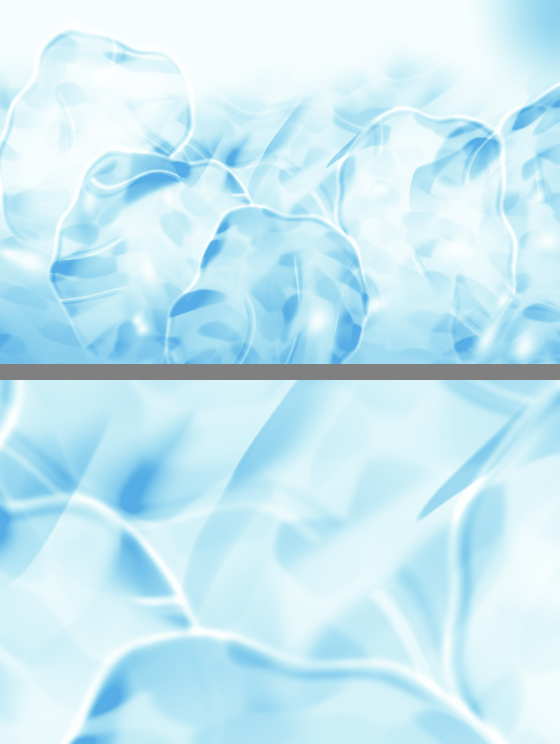
Top, the full canvas; bottom, a detail of the centre.
A WebGL 1 fragment shader for this texture:

```glsl
precision highp float;
// Pale blue ice cubes heaped under a bright, hazy backdrop.
// Rounded blocks are layered back to front and filled with smooth cellular
// facets seen through sine-warped space; one depth value drives the colour.

uniform vec2 u_resolution;

vec2 hash2(vec2 p) {
  p = vec2(dot(p, vec2(127.1, 311.7)), dot(p, vec2(269.5, 183.3)));
  return fract(sin(p) * 43758.55);
}

mat2 turn(float a) {
  return mat2(cos(a), sin(a), -sin(a), cos(a));
}

// Layered sines bend space like uneven glass.
vec2 bend(vec2 p, float seed) {
  float freq = 4.0;
  for (int i = 0; i < 4; i++) {
    p += 0.28 / freq * sin(p.yx * freq + vec2(seed, seed * 1.7 + 2.0));
    p = turn(0.6) * p;
    freq *= 1.75;
  }
  return p;
}

// Cellular facets, each with its own tone and slope, blended at the borders.
float facets(vec2 p, float sharpness) {
  vec2 cell = floor(p);
  float total = 0.0, weights = 0.0001;
  for (int j = -1; j <= 1; j++) {
    for (int i = -1; i <= 1; i++) {
      vec2 id = cell + vec2(float(i), float(j));
      vec2 away = p - id - hash2(id);
      vec2 look = hash2(id + 37.0);
      float w = exp(-sharpness * dot(away, away));
      total += w * (look.x + 0.7 * dot(away, look - 0.5));
      weights += w;
    }
  }
  return total / weights;
}

// Mottled ice: 0 is clear white, 1 is deep blue.
float ice(vec2 p, float seed, float sharpness) {
  vec2 q = bend(p, seed);
  float broad = facets(q * vec2(5.0, 7.5) + seed * 5.0, sharpness);
  float fine = facets(turn(0.8) * q * vec2(11.0, 19.0) + seed, sharpness);
  float tone = clamp(0.6 * broad + 0.4 * fine, 0.0, 1.0);
  float wave = sin(q.x * 13.0 + 3.0 * sin(q.y * 6.0) + seed);
  float gate = smoothstep(0.35, 0.7, broad) * sharpness / 22.0;
  float glint = 1.0 - smoothstep(0.0, 0.13, abs(wave));
  float crease = 1.0 - smoothstep(0.0, 0.14, abs(wave - 0.3));
  return max(tone * tone * 1.1 + gate * (0.25 * crease - 0.4 * glint), 0.0);
}

// Paints one rounded block with a dark inner rim and a bright broken edge.
void addBlock(inout float depth, vec2 p, vec2 centre, vec2 size, float tilt,
              float tone, float contrast, float seed) {
  vec2 q = turn(-tilt) * (p - centre);
  q += 0.014 * sin(q.yx * 17.0 + seed) + 0.006 * sin(q.yx * 41.0 + seed * 3.0);
  float corner = 0.75 * min(size.x, size.y);
  vec2 e = abs(q) - size + corner;
  float dist = length(max(e, 0.0)) + min(max(e.x, e.y), 0.0) - corner;

  float body = 1.0 - smoothstep(-0.005, 0.005, dist);
  float fade = smoothstep(-0.08, 0.22, p.y - centre.y + size.y * 0.8);
  float grain = ice(p, seed, 22.0);
  float shell = exp(-pow((dist + 0.035) / 0.04, 2.0));
  float inside = tone + contrast * grain + shell * (0.02 + 0.38 * grain);
  depth = mix(depth, inside, body * (0.35 + 0.55 * fade));

  float broken = 0.5 + 0.5 * sin(q.x * 23.0 + 2.0 * sin(q.y * 19.0) + seed);
  float inner = exp(-pow((dist + 0.013) / 0.006, 2.0));
  float edge = exp(-pow(dist / 0.005, 2.0));
  depth += fade * (0.2 * inner * broken - 0.22 * edge * (1.0 - 0.6 * broken));
}

void main() {
  vec2 p = gl_FragCoord.xy / u_resolution.y;

  // Bright haze above, bluer meltwater below, blurred ice in the distance.
  float skyline = 0.75 + 0.05 * sin(p.x * 5.0 + 2.6) + 0.02 * sin(p.x * 13.0);
  float heap = 1.0 - smoothstep(skyline - 0.16, skyline + 0.1, p.y);
  float low = 1.0 - smoothstep(0.0, 0.5, p.y);
  float focus = mix(22.0, 9.0, smoothstep(0.45, 0.8, p.y));
  float depth = 0.03 + 0.05 * heap + 0.17 * low;
  depth += 0.42 * heap * ice(p, 1.3, focus);
  depth += 0.4 * smoothstep(1.28, 1.56, p.x + 0.12 * (p.y - 0.8))
         * smoothstep(0.68, 0.95, p.y);

  // Blocks from back to front.
  addBlock(depth, p, vec2(0.25, 0.60), vec2(0.23, 0.31), -0.35, 0.015, 0.16, 2.1);
  addBlock(depth, p, vec2(1.52, 0.33), vec2(0.22, 0.43), -0.25, 0.11, 0.48, 4.7);
  addBlock(depth, p, vec2(1.17, 0.36), vec2(0.23, 0.33), 0.05, 0.03, 0.34, 6.2);
  addBlock(depth, p, vec2(0.42, 0.29), vec2(0.26, 0.29), -0.22, 0.05, 0.48, 8.4);
  addBlock(depth, p, vec2(0.74, 0.13), vec2(0.24, 0.29), -0.40, 0.13, 0.55, 3.6);

  // Slanted blue flecks along the shoulder of the heap.
  vec2 slant = turn(-0.35) * bend(p, 0.4);
  float fleck = smoothstep(0.66, 0.92, facets(slant * vec2(6.0, 17.0), 18.0));
  float shoulder = exp(-pow((p.y - 0.58) / 0.13, 2.0)) * smoothstep(0.3, 0.75, p.x);
  depth += 0.3 * fleck * shoulder;

  // Deeper tint in the lower corners and the bottom gap.
  depth += 0.2 * exp(-6.0 * length(p)) + 0.12 * low * low;

  // Scattered soft sparkles.
  for (int i = 0; i < 16; i++) {
    vec2 rnd = hash2(vec2(float(i), 5.0));
    vec2 away = bend(p, 2.0) - bend(rnd * vec2(1.54, 0.5), 2.0);
    float radius = 0.012 + 0.03 * fract(rnd.x * 17.0);
    depth *= 1.0 - 0.85 * exp(-dot(away, away) / (radius * radius));
  }

  // Depth absorbs red first, then green, and hardly any blue.
  depth = clamp(depth, 0.02, 0.66);
  vec3 absorbed = vec3(depth, depth * (0.25 + 0.35 * depth), 0.15 * depth);
  gl_FragColor = vec4(1.0 - absorbed, 1.0);
}
```
